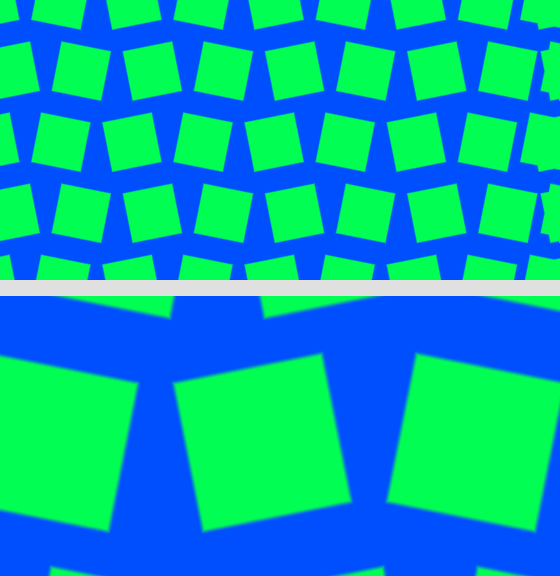
Top: the whole. Bottom: its middle third, enlarged.
Reproduce this pattern procedurally as a Shadertoy shader.

```glsl
// Green squares on blue, tilted alternately left and right by column.
// Rows shift sideways in turn; a grid of box distances gives the squares,
// and wrapped copies of the first column overlap the last at the right edge.

const vec3 BLUE = vec3(0.0, 0.31, 1.0);
const vec3 GREEN = vec3(0.0, 1.0, 0.32);

// Lengths in canvas heights
const float PITCH = 0.2539;
const float HALF_SIDE = 0.0901;
const float ROW_SHIFT = 0.0365;
const float SOFTNESS = 0.0036;
const float TILT = 0.197;

// +1 for even numbers, -1 for odd ones
float alternate(float n) {
    return 1.0 - 2.0 * mod(n, 2.0);
}

float squareDistance(vec2 p, float halfSide, float angle) {
    float c = cos(angle), s = sin(angle);
    vec2 local = vec2(c * p.x + s * p.y, c * p.y - s * p.x);
    vec2 d = abs(local) - halfSide;
    return length(max(d, 0.0)) + min(max(d.x, d.y), 0.0);
}

// Regular columns, reversing tilt from one to the next
float columnsDistance(vec2 p, float pitch, float halfSide, float tilt) {
    float column = floor(p.x / pitch + 0.5);
    vec2 local = vec2(p.x - column * pitch, p.y);
    return squareDistance(local, halfSide, tilt * alternate(column));
}

// Wrapped squares: one tilt on every row, both on rows shifted right
float seamDistance(vec2 p, float halfSide, float tilt, float rowSign) {
    float d = squareDistance(p, halfSide, -tilt);
    float crossed = squareDistance(p, halfSide, tilt);
    return rowSign < 0.0 ? min(d, crossed) : d;
}

void mainImage(out vec4 fragColor, in vec2 fragCoord) {
    vec2 uv = fragCoord / iResolution.y;
    float aspect = iResolution.x / iResolution.y;

    // Rows counted from the top edge, where the first is centred
    float fromTop = 1.0 - uv.y;
    float row = floor(fromTop / PITCH + 0.5);
    float rowSign = alternate(row);
    vec2 p = vec2(uv.x + rowSign * ROW_SHIFT, row * PITCH - fromTop);

    // Grid joined with the overlap at the right edge
    float grid = columnsDistance(p, PITCH, HALF_SIDE, TILT);
    float seam = seamDistance(p - vec2(aspect, 0.0), HALF_SIDE, TILT, rowSign);
    float d = min(grid, seam);

    float fill = 1.0 - smoothstep(-SOFTNESS, SOFTNESS, d);
    fragColor = vec4(mix(BLUE, GREEN, fill), 1.0);
}
```
